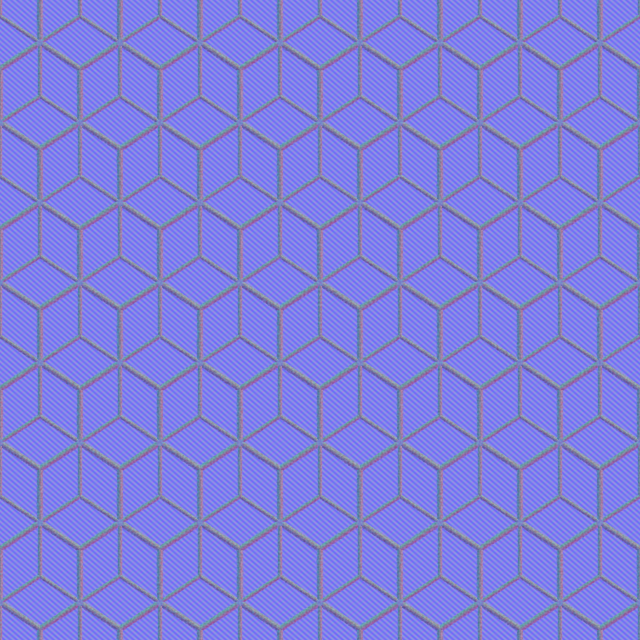
Reproduce this texture map procedurally as a WebGL 2 fragment shader.

```glsl
#version 300 es
precision highp float;

uniform vec2 u_resolution;
out vec4 fragColor;

const float TAU = 6.2831853;
const vec2 REPEATS = vec2(8.0, 4.0);          // cube motifs across and down
const vec2 STAR_OFFSET = vec2(0.5, 0.734);    // star position inside one motif
const vec2 DIAGONAL_ARM = vec2(0.0625, 0.0414);
const vec2 UPRIGHT_ARM = vec2(0.0, 0.0836);
const float WIDE_SEAM = 0.0048;               // half widths
const float FINE_SEAM = 0.0035;
const float KNOT_RADIUS = 0.0062;
const float SEAM_TILT = 0.15;
const float SEAM_BLUE = 0.62;
const float SEAM_WOBBLE = 0.2;
const float GRAIN_SCALE = 288.0;
const float GRAIN_TILT = 0.12;
const vec2 WEAVE_COUNT = vec2(104.0, 120.0);  // threads across and down
const float FALLING_WEIGHT = 0.66;            // threads that descend to the right
const float RISING_WEIGHT = 0.34;
const vec2 WEAVE_TILT = vec2(0.10, 0.095);
const float WEAVE_BLUE = 0.045;
const float WEAR_SCALE = 96.0;
const float WEAR_AMOUNT = 0.4;
const vec3 FLAT_COLOUR = vec3(0.5, 0.5, 0.93);
const vec3 KNOT_COLOUR = vec3(0.47, 0.53, 0.83);

vec2 hashGradient(vec2 cell) {
    vec3 h = fract(cell.xyx * vec3(0.1031, 0.1030, 0.0973));
    h += dot(h, h.yzx + 33.33);
    float angle = TAU * fract((h.x + h.y) * h.z);
    return vec2(cos(angle), sin(angle));
}

// Gradient noise that wraps after a whole number of cells
float wrappedNoise(vec2 uv, float period) {
    vec2 p = uv * period;
    vec2 cell = floor(p);
    vec2 f = p - cell;
    vec2 blend = f * f * f * (f * (f * 6.0 - 15.0) + 10.0);
    vec4 corner;
    for (int k = 0; k < 4; k++) {
        vec2 o = vec2(k & 1, k >> 1);
        corner[k] = dot(hashGradient(mod(cell + o, period)), f - o);
    }
    vec2 rows = mix(corner.xz, corner.yw, blend.x);
    return mix(rows.x, rows.y, blend.y);
}

// Offset from the nearest point of a segment that starts at the origin
vec2 segmentOffset(vec2 p, vec2 end) {
    return p - end * clamp(dot(p, end) / dot(end, end), 0.0, 1.0);
}

// Keeps the closest seam: xy is offset over half width, z its length, w the half width
void addSeam(inout vec4 best, vec2 p, vec2 end, float halfWidth) {
    vec2 d = segmentOffset(p, end) / halfWidth;
    float len = length(d);
    if (len < best.z) best = vec4(d, len, halfWidth);
}

// Six arms on each star of a staggered lattice
vec4 cubeSeams(vec2 uv, out float starDistance) {
    vec4 best = vec4(0.0, 0.0, 1e3, WIDE_SEAM);
    starDistance = 1.0;
    for (int k = 0; k < 2; k++) {
        vec2 q = uv * REPEATS - STAR_OFFSET + 0.5 * float(k);
        vec2 p = (fract(q + 0.5) - 0.5) / REPEATS;
        vec2 side = vec2(p.x < 0.0 ? -1.0 : 1.0, 1.0);
        addSeam(best, p, UPRIGHT_ARM, WIDE_SEAM);
        addSeam(best, p, -UPRIGHT_ARM, FINE_SEAM);
        addSeam(best, p, DIAGONAL_ARM * side, FINE_SEAM);
        addSeam(best, p, DIAGONAL_ARM * side * vec2(1.0, -1.0), WIDE_SEAM);
        starDistance = min(starDistance, length(p));
    }
    return best;
}

// Slopes of staggered bumps, stretched along the falling diagonal
vec2 weaveSlope(vec2 uv) {
    vec2 q = TAU * uv * WEAVE_COUNT;
    float falling = FALLING_WEIGHT * sin(q.x + q.y);
    float rising = RISING_WEIGHT * sin(q.x - q.y);
    return vec2(falling + rising, falling - rising);
}

void main() {
    vec2 uv = gl_FragCoord.xy / u_resolution;
    float pixel = 1.0 / min(u_resolution.x, u_resolution.y);

    // Woven faces
    float wear = 1.0 + WEAR_AMOUNT * wrappedNoise(uv, WEAR_SCALE);
    vec2 slope = weaveSlope(uv) * wear;
    vec3 colour = FLAT_COLOUR;
    colour.xy += WEAVE_TILT * slope;
    colour.z -= WEAVE_BLUE * slope.y;

    // Raised, grainy seams
    vec2 grain = vec2(wrappedNoise(uv, GRAIN_SCALE),
                      wrappedNoise(uv + vec2(0.37, 0.61), GRAIN_SCALE));
    float starDistance;
    vec4 seam = cubeSeams(uv, starDistance);
    float across = seam.z * (1.0 + SEAM_WOBBLE * grain.x);
    float soft = max(0.25, pixel / seam.w);
    float cover = 1.0 - smoothstep(1.0 - soft, 1.0 + soft, across);
    vec2 outward = seam.xy / max(seam.z, 1e-4);
    float steepness = smoothstep(0.0, 0.5, across);
    vec3 seamColour = vec3(0.5 + SEAM_TILT * steepness * outward + GRAIN_TILT * grain,
                           SEAM_BLUE + 0.09 * across * across + 0.12 * grain.y);
    colour = mix(colour, seamColour, cover);

    // Smooth knots where six seams meet
    float knot = 1.0 - smoothstep(0.5 * KNOT_RADIUS, KNOT_RADIUS + pixel, starDistance);
    colour = mix(colour, KNOT_COLOUR + vec3(0.1 * grain, 0.0), 0.8 * knot);

    fragColor = vec4(clamp(colour, 0.0, 1.0), 1.0);
}
```
